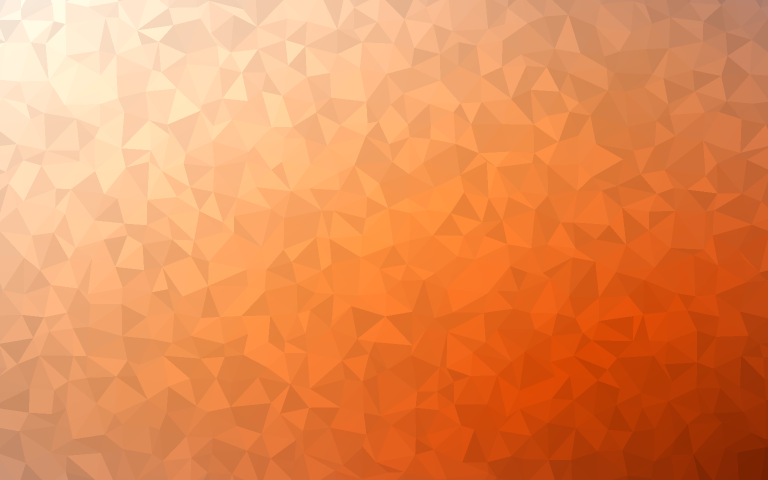
Reproduce this background procedurally as a WebGL 1 fragment shader.

```glsl
precision highp float;
// Low-poly mesh of irregular triangles over a diagonal cream-to-rust gradient.

uniform vec2 u_resolution;

const float ROWS = 20.0;          // mesh cells per canvas height
const float JITTER = 0.8;         // vertex displacement, in cells
const float FACET_CONTRAST = 0.13;
const float BLEND = 0.15;         // share of smooth gradient inside a facet

// Diagonal ramp, upper left to lower right (values above 1 clip to a plateau)
const vec3 CREAM = vec3(1.01, 0.96, 0.90);
const vec3 PEACH = vec3(1.05, 0.84, 0.67);
const vec3 ORANGE = vec3(1.00, 0.56, 0.24);
const vec3 EMBER = vec3(0.85, 0.28, 0.01);
const vec3 RUST = vec3(0.47, 0.13, 0.01);
// Muted tints of the two remaining corners
const vec3 LOWER_LEFT = vec3(0.77, 0.56, 0.45);
const vec3 UPPER_RIGHT = vec3(0.68, 0.49, 0.42);

float hash(vec2 p) {
  return fract(sin(dot(p, vec2(127.1, 311.7))) * 43758.5453);
}

float cross2(vec2 a, vec2 b) {
  return a.x * b.y - a.y * b.x;
}

// Mesh vertex belonging to a lattice point
vec2 vertex(vec2 id) {
  vec2 offset = vec2(hash(id), hash(id + 57.3)) - 0.5;
  return id + JITTER * offset;
}

// Background colour; uv spans 0..1 over the canvas
vec3 gradient(vec2 uv) {
  float along = clamp(0.5 * (uv.x + 1.0 - uv.y), 0.0, 1.0) * 4.0;
  float across = clamp(uv.x + uv.y - 1.0, -1.0, 1.0);
  vec3 col = mix(CREAM, PEACH, clamp(along, 0.0, 1.0));
  col = mix(col, ORANGE, clamp(along - 1.0, 0.0, 1.0));
  col = mix(col, EMBER, clamp(along - 2.0, 0.0, 1.0));
  col = mix(col, RUST, clamp(along - 3.0, 0.0, 1.0));
  vec3 corner = across < 0.0 ? LOWER_LEFT : UPPER_RIGHT;
  return mix(col, corner, across * across);
}

bool inside(vec2 p, vec2 a, vec2 b, vec2 c) {
  vec3 side = vec3(cross2(b - a, p - a), cross2(c - b, p - b), cross2(a - c, p - c));
  return all(greaterThanEqual(side, vec3(0.0))) || all(lessThanEqual(side, vec3(0.0)));
}

// True when segment ab separates c from d
bool separates(vec2 a, vec2 b, vec2 c, vec2 d) {
  return cross2(b - a, c - a) * cross2(b - a, d - a) < 0.0;
}

// Colour of the facet covering p, in cell units
vec3 facetColor(vec2 p, vec2 size) {
  vec2 cell = floor(p);
  vec2 center = p;
  for (int j = -1; j <= 1; j++) {
    for (int i = -1; i <= 1; i++) {
      vec2 id = cell + vec2(float(i), float(j));
      vec2 a = vertex(id);
      vec2 b = vertex(id + vec2(1.0, 0.0));
      vec2 c = vertex(id + vec2(1.0, 1.0));
      vec2 d = vertex(id + vec2(0.0, 1.0));

      // Split along the shorter valid diagonal, always a to c after rotation
      bool keep = separates(a, c, b, d)
        && (!separates(b, d, a, c) || distance(a, c) < distance(b, d));
      if (!keep) {
        vec2 first = a;
        a = b;
        b = c;
        c = d;
        d = first;
      }
      if (inside(p, a, b, c)) center = (a + b + c) / 3.0;
      else if (inside(p, a, c, d)) center = (a + c + d) / 3.0;
    }
  }
  vec3 col = gradient(mix(center, p, BLEND) / size);
  float shade = hash(floor(center * 64.0 + 0.5)) - 0.5;
  return clamp(col * (1.0 + FACET_CONTRAST * shade), 0.0, 1.0);
}

void main() {
  float scale = ROWS / u_resolution.y;
  vec2 size = u_resolution * scale;

  // Four samples per pixel smooth the facet edges
  vec3 sum = vec3(0.0);
  for (int j = 0; j < 2; j++) {
    for (int i = 0; i < 2; i++) {
      vec2 offset = vec2(float(i), float(j)) * 0.5 - 0.25;
      sum += facetColor((gl_FragCoord.xy + offset) * scale, size);
    }
  }
  gl_FragColor = vec4(sum * 0.25, 1.0);
}
```
